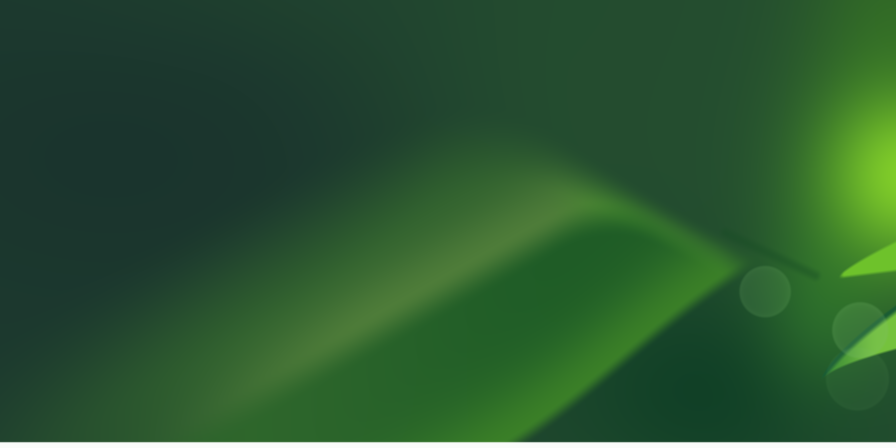
This background is drawn by a Shadertoy shader. Its source:

```glsl
// Smooth minimum, rounds the crest where two slopes meet
float softMin(float a, float b, float k) {
    float h = max(k - abs(a - b), 0.0) / k;
    return min(a, b) - 0.25 * h * h * k;
}

// Gaussian spot with separate horizontal and vertical radii
float glow(vec2 p, vec2 center, vec2 radius) {
    vec2 d = (p - center) / radius;
    return exp(-dot(d, d));
}

// Translucent lens disc with a slightly brighter rim
float bokeh(vec2 p, vec2 center, float radius) {
    float d = length(p - center) - radius;
    float disc = 1.0 - smoothstep(-0.004, 0.004, d);
    return disc * (0.75 + 0.4 * exp(-abs(d) / 0.006));
}

// Filled band between two heights
float band(float y, float low, float high, float blur) {
    return smoothstep(-blur, blur, y - low) * smoothstep(-blur, blur, high - y);
}

float segment(vec2 p, vec2 a, vec2 b) {
    vec2 ab = b - a;
    return length(p - a - ab * clamp(dot(p - a, ab) / dot(ab, ab), 0.0, 1.0));
}

vec3 backdrop(vec2 p) {
    vec3 color = mix(vec3(0.11, 0.225, 0.18), vec3(0.14, 0.30, 0.185), smoothstep(0.5, 1.35, p.x + 0.25 * (p.y - 0.6)));
    color = mix(color, vec3(0.13, 0.275, 0.185), 0.6 * glow(p, vec2(0.65, 1.05), vec2(0.5, 0.2)));
    color = mix(color, vec3(0.10, 0.195, 0.175), 0.7 * glow(p, vec2(0.25, 0.65), vec2(0.5, 0.3)));
    // Deep shade under the large leaf
    color = mix(color, vec3(0.065, 0.25, 0.15), glow(p, vec2(1.58, 0.13), vec2(0.34, 0.24)));
    // Light entering from the right
    color = mix(color, vec3(0.20, 0.43, 0.14), 0.8 * glow(p, vec2(2.0, 0.95), vec2(0.2, 0.3)));
    color = mix(color, vec3(0.17, 0.44, 0.17), 0.75 * glow(p, vec2(1.84, 0.32), vec2(0.14, 0.2)));
    color = mix(color, vec3(0.24, 0.55, 0.15), 0.75 * glow(p, vec2(1.98, 0.58), vec2(0.22, 0.27)));
    return mix(color, vec3(0.52, 0.82, 0.16), 0.95 * glow(p, vec2(2.02, 0.61), vec2(0.16, 0.17)));
}

vec3 largeLeaf(vec3 color, vec2 p) {
    float top = softMin(0.10 + 0.56 * p.x, 0.66 - 0.55 * (p.x - 1.2), 0.18);
    float ridge = softMin(0.505 + 0.5625 * (p.x - 1.25), 0.56 - 0.5 * (p.x - 1.36), 0.12);
    float bottom = 0.39 + 0.73 * (p.x - 1.66) + 0.012 * sin(9.0 * p.x);
    float tip = smoothstep(1.15, 1.6, p.x);

    // Upper face brightens towards the olive ridge
    vec3 upper = mix(vec3(0.185, 0.375, 0.18), vec3(0.20, 0.44, 0.17), tip);
    vec3 ridgeColor = mix(vec3(0.31, 0.49, 0.225), vec3(0.26, 0.54, 0.17), smoothstep(1.2, 1.45, p.x));
    float above = max(p.y - ridge, 0.0) / mix(0.13, 0.05, tip);
    upper = mix(upper, ridgeColor, exp(-above * above) * smoothstep(0.25, 0.85, p.x));

    // Lower face runs from shade to a lit margin
    vec3 lower = mix(vec3(0.12, 0.36, 0.15), vec3(0.18, 0.40, 0.17), smoothstep(1.3, 0.5, p.x));
    float margin = (p.y - bottom) / 0.15;
    lower = mix(lower, vec3(0.23, 0.50, 0.155), exp(-margin * margin));

    float blur = mix(0.05, 0.035, tip);
    vec3 leaf = mix(lower, upper, smoothstep(-blur, blur, p.y - ridge + 0.02));
    float soft = mix(0.18, 0.05, smoothstep(0.5, 1.5, p.x));
    float cover = smoothstep(-soft, soft, top - p.y);
    cover *= smoothstep(-0.02, 0.025, p.y - bottom);
    cover *= smoothstep(-0.35, 0.6, p.x) * smoothstep(1.76, 1.6, p.x);
    return mix(color, leaf, cover);
}

vec3 smallLeaves(vec3 color, vec2 p) {
    // Upper leaf, pointing left
    float t = max(p.x - 1.87, 0.0) / 0.13;
    float cover = band(p.y, 0.38 + 0.016 * t, 0.38 + 0.08 * pow(t, 0.8), 0.005);
    color = mix(color, vec3(0.43, 0.76, 0.17), cover * smoothstep(0.0, 0.12, t));

    // Lower leaf with a shaded outer rim
    t = max(p.x - 1.83, 0.0) / 0.17;
    float high = 0.146 + 0.172 * pow(t, 0.72);
    float low = 0.146 + 0.075 * pow(t, 0.6);
    cover = band(p.y, low, high, 0.004) * smoothstep(0.0, 0.06, t);
    vec3 face = mix(vec3(0.24, 0.56, 0.20), vec3(0.46, 0.76, 0.24), smoothstep(0.1, 0.8, t));
    face = mix(vec3(0.10, 0.36, 0.20), face, smoothstep(0.006, 0.024, high - p.y));
    return mix(color, face, cover);
}

void mainImage(out vec4 fragColor, in vec2 fragCoord) {
    // Height spans one unit, width spans two
    vec2 p = fragCoord / iResolution.xy * vec2(2.0, 1.0);
    vec3 color = largeLeaf(backdrop(p), p);

    // Faint twig joining the leaves
    float twig = segment(p, vec2(1.62, 0.48), vec2(1.82, 0.385));
    color = mix(color, vec3(0.09, 0.30, 0.14), 0.4 * smoothstep(0.018, 0.0, twig));
    color = smallLeaves(color, p);

    // Lens discs
    vec3 haze = vec3(0.50, 0.75, 0.45);
    color = mix(color, haze, 0.20 * bokeh(p, vec2(1.708, 0.349), 0.057));
    color = mix(color, haze, 0.24 * bokeh(p, vec2(1.92, 0.263), 0.062));
    color = mix(color, haze, 0.09 * bokeh(p, vec2(1.914, 0.154), 0.07));

    // White strip along the lower border
    float pixel = 1.0 / iResolution.y;
    color = mix(vec3(0.98, 0.99, 0.98), color, smoothstep(-pixel, pixel, p.y - 0.013));
    fragColor = vec4(color, 1.0);
}
```
